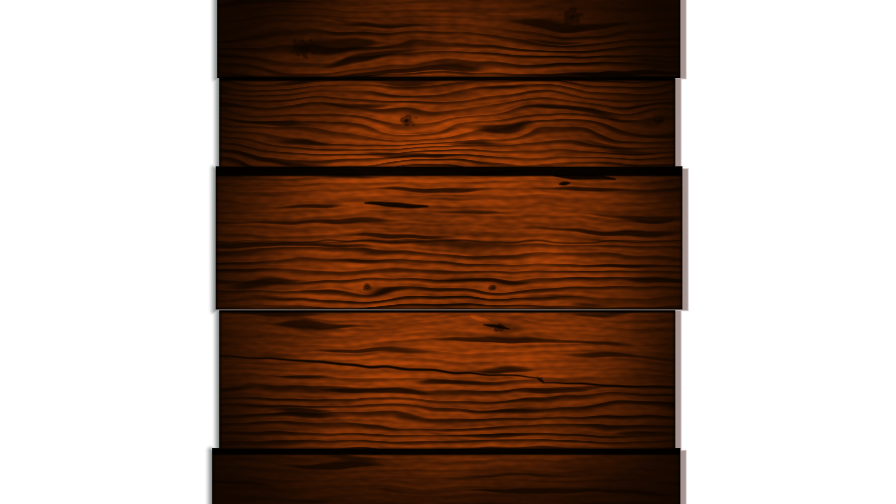
Give the GLSL for this texture, as a Shadertoy shader.

```glsl
// Five stacked planks of dark orange wood, lit from the middle, on a white ground.

// Each plank: left, right, bottom, top (canvas heights), listed from the top down.
const vec4 PLANKS[5] = vec4[5](
    vec4(0.431, 1.350, 0.847, 1.040), vec4(0.435, 1.340, 0.668, 0.847),
    vec4(0.428, 1.354, 0.387, 0.668), vec4(0.435, 1.340, 0.109, 0.387),
    vec4(0.421, 1.350, -0.100, 0.109));
const float SEAM_DEPTH[5] = float[5](0.001, 0.007, 0.017, 0.007, 0.011);

// Knots: centre and radius.
const vec3 KNOTS[7] = vec3[7](
    vec3(1.134, 0.965, 0.018), vec3(0.810, 0.762, 0.013), vec3(0.729, 0.430, 0.008),
    vec3(0.979, 0.430, 0.007), vec3(0.991, 0.350, 0.009), vec3(1.308, 0.760, 0.009),
    vec3(0.600, 0.905, 0.020));

vec2 gradient(vec2 cell) {
    float a = 6.2832 * fract(sin(dot(cell, vec2(127.1, 311.7))) * 43758.5);
    return vec2(cos(a), sin(a));
}

float gradientNoise(vec2 p) {
    vec2 i = floor(p), f = fract(p);
    vec2 u = f * f * f * (f * (f * 6.0 - 15.0) + 10.0);
    vec2 e = vec2(1.0, 0.0);
    float low = mix(dot(gradient(i), f), dot(gradient(i + e), f - e), u.x);
    float high = mix(dot(gradient(i + e.yx), f - e.yx), dot(gradient(i + 1.0), f - 1.0), u.x);
    return 1.4 * mix(low, high, u.y);
}

float boxDistance(vec2 p, vec4 b) {
    vec2 q = abs(p - 0.5 * (b.xz + b.yw)) - 0.5 * (b.yw - b.xz);
    return length(max(q, 0.0)) + min(max(q.x, q.y), 0.0);
}

// A crack that tapers at both ends.
float crack(vec2 p, vec2 a, vec2 b, float width, float px) {
    float h = clamp(dot(p - a, b - a) / dot(b - a, b - a), 0.0, 1.0);
    float w = width * (0.35 + 2.6 * h * (1.0 - h));
    return 1.0 - smoothstep(w - px, w + px, length(p - mix(a, b, h)));
}

vec3 wood(vec2 p, int id, float px) {
    vec4 plank = PLANKS[id];
    float height = (p.y - plank.z) / (plank.w - plank.z);
    vec2 q = p + vec2(7.3, 3.7) * float(id);

    // Grain lines wander, and spread apart around the knots
    float y = p.y, knotDark = 0.0;
    for (int i = 0; i < 7; i++) {
        vec3 k = KNOTS[i];
        vec2 d = (p - k.xy) / k.z;
        y -= 0.75 * (p.y - k.y) * exp(-0.12 * dot(d * vec2(0.5, 1.0), d * vec2(0.5, 1.0)));
        float r = length(d * vec2(0.75, 1.0)) + 0.5 * gradientNoise(p * 90.0);
        float rings = 0.55 + 0.45 * cos(r * 9.0);
        knotDark = max(knotDark, (1.0 - smoothstep(0.3, 1.1, r)) * mix(1.0, rings, 0.5));
    }
    float swirl = id == 1 ? 0.030 : 0.011;
    y += swirl * gradientNoise(q * vec2(4.0, 6.0)) + 0.004 * gradientNoise(q * vec2(14.0, 25.0));

    float phase = fract(y * (id == 1 ? 72.0 : 56.0) + 0.5 * gradientNoise(q * vec2(3.0, 30.0)));
    float line = smoothstep(0.35, 0.8, phase) * (1.0 - smoothstep(0.86, 1.0, phase));
    float strength = id == 1 ? 0.65 : mix(0.22, 0.8, 1.0 - smoothstep(0.4, 0.56, height));
    strength *= 0.8 + 0.5 * gradientNoise(q * vec2(5.0, 12.0));

    float fibre = gradientNoise(vec2(q.x * 8.0, y * 125.0));
    float speck = gradientNoise(q * vec2(45.0, 130.0));
    float patches = gradientNoise(q * vec2(3.0, 9.0));
    float tone = 0.87 + 0.22 * fibre + 0.15 * speck + 0.18 * patches;
    tone *= 1.0 - strength * line;
    tone *= 1.0 - 0.7 * smoothstep(0.25, 0.6, gradientNoise(vec2(q.x * 5.0, y * 60.0)));
    tone *= 1.0 - 0.85 * knotDark;

    // Cracks, slits and chipped edges
    vec2 c = p + 0.004 * vec2(0.0, gradientNoise(p * vec2(18.0, 5.0)));
    float cut = crack(c, vec2(0.42, 0.295), vec2(1.076, 0.249), 0.0026, px);
    cut = max(cut, crack(c, vec2(1.065, 0.251), vec2(1.08, 0.240), 0.0025, px));
    cut = max(cut, crack(c, vec2(1.076, 0.240), vec2(1.36, 0.231), 0.0022, px));
    cut = max(cut, crack(c, vec2(0.725, 0.597), vec2(0.848, 0.590), 0.0046, px));
    cut = max(cut, crack(c, vec2(1.10, 0.650), vec2(1.22, 0.645), 0.0050, px));
    cut = max(cut, crack(c, vec2(1.11, 0.634), vec2(1.13, 0.637), 0.0035, px));
    cut = max(cut, crack(c, vec2(0.96, 0.357), vec2(1.01, 0.346), 0.0030, px));
    cut = max(cut, crack(c, vec2(1.14, 0.853), vec2(1.36, 0.856), 0.0050, px));
    cut = max(cut, 0.6 * crack(c, vec2(0.43, 0.522), vec2(1.35, 0.520), 0.0020, px));
    tone += 0.3 * crack(c, vec2(0.935, 0.372), vec2(0.97, 0.364), 0.004, px);

    // Pool of light, darker toward the sides and corners
    float light = 1.0 - smoothstep(0.35, 1.12, length((p - vec2(0.89, 0.46)) / vec2(0.51, 0.74)));
    light *= id == 4 ? 0.3 + 4.0 * clamp(p.y, 0.0, 0.1) : 1.0;
    float lit = max(tone, 0.0) * (0.07 + 0.93 * light) * (1.0 - 0.93 * cut);
    vec3 color = mix(vec3(0.045, 0.014, 0.0), vec3(0.60, 0.235, 0.03), lit);

    // Dark seam under the upper neighbour and a rounded lower edge
    float depth = SEAM_DEPTH[id];
    float drop = plank.w - p.y;
    color *= mix(0.07, 1.0, smoothstep(depth - px, depth + 0.003, drop));
    color *= mix(0.4, 1.0, smoothstep(0.0, 0.005, p.y - plank.z));
    color *= smoothstep(-0.004, 0.008, min(p.x - plank.x, plank.y - p.x));
    float glint = id == 3 ? 1.0 - smoothstep(0.001, 0.001 + px, abs(drop - 0.001)) : 0.0;
    return mix(color, vec3(0.55, 0.50, 0.48), 0.65 * glint);
}

void mainImage(out vec4 fragColor, in vec2 fragCoord) {
    vec2 p = fragCoord / iResolution.y;
    p.x += 0.5 * (16.0 / 9.0 - iResolution.x / iResolution.y);
    float px = 1.0 / iResolution.y;

    int id = 0;
    float cover = 0.0, rightBand = 0.0, leftShade = 0.0;
    for (int i = 0; i < 5; i++) {
        vec4 b = PLANKS[i];
        if (p.y < b.w) id = i;
        vec4 joined = b + vec4(0.0, 0.0, -px, px);
        cover = max(cover, 1.0 - smoothstep(-0.6 * px, 0.6 * px, boxDistance(p, joined)));
        float right = boxDistance(p - vec2(0.011, -0.003), b);
        rightBand = max(rightBand, 1.0 - smoothstep(-0.002, 0.003, right));
        float left = boxDistance(p + vec2(0.003, 0.003), b);
        leftShade = max(leftShade, 1.0 - smoothstep(-0.006, 0.013, left));
    }

    // Soft grey shade on the left, rosy shadow band on the right
    vec3 color = mix(vec3(1.0), vec3(0.50, 0.52, 0.51), leftShade * step(p.x, 0.89));
    color = mix(color, vec3(0.65, 0.58, 0.57), rightBand * step(0.89, p.x));
    color = mix(color, wood(p, id, px), cover);
    fragColor = vec4(color, 1.0);
}
```
